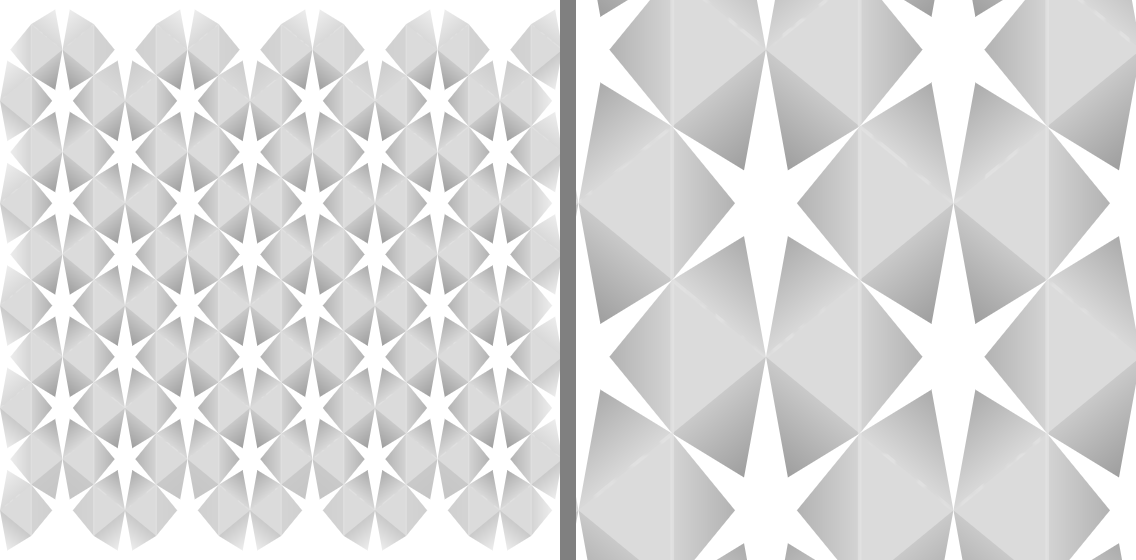
Left, the full canvas; right, a detail of the centre.
This pattern is drawn by a Shadertoy shader. Its source:

```glsl
// Rows of folded paper hexagons whose gaps form six-pointed white stars.
// Each hexagon is a flat triangle with three shaded flaps, alternately facing
// left and right; flaps around the outermost stars catch more light.

const float COLUMNS = 9.0;
const float ROWS = 10.0;
const vec2 CELL = vec2(0.1116, 0.0914);     // column width, row step
const float FIRST_ROW = 0.0887;             // centre of the top row, from the top

// Half hexagon outline, in cells: x runs from side star to apex
const vec2 APEX = vec2(1.0, 0.0);
const vec2 CORNER = vec2(0.883, 0.786);
const vec2 SHOULDER = vec2(0.5, 0.5);
const vec2 SIDE_TIP = vec2(0.165, 0.0);

// Grey levels, each flap as (at fold, at tip)
const float FACE = 0.86;
const vec2 SIDE_TONE = vec2(0.83, 0.70);
const vec2 UPPER_TONE = vec2(0.85, 0.67);
const vec2 LOWER_TONE = vec2(0.79, 0.62);
const float RIM_TONE = 0.93;
const float CREASE_TONE = 0.89;
const float CREASE_HALF_WIDTH = 0.0011;
const float CREASE_WEAR_SCALE = 150.0;

float hash(vec2 p) {
    vec3 h = fract(vec3(p.xyx) * 0.1031);
    h += dot(h, h.yzx + 33.33);
    return fract((h.x + h.y) * h.z);
}

float noise(vec2 p) {
    vec2 i = floor(p), f = fract(p);
    f = f * f * (3.0 - 2.0 * f);
    return mix(mix(hash(i), hash(i + vec2(1, 0)), f.x),
               mix(hash(i + vec2(0, 1)), hash(i + vec2(1, 1)), f.x), f.y);
}

// Signed distance to the line a-b, positive on its right side
float sideOfLine(vec2 p, vec2 a, vec2 b) {
    vec2 d = normalize((b - a) * CELL);
    vec2 r = p - a * CELL;
    return r.x * d.y - r.y * d.x;
}

float coverage(float d, float pixel) {
    return clamp(0.5 - d / pixel, 0.0, 1.0);
}

// Flap shade; rim is 1 beside the outermost stars
float flapShade(vec2 tone, float depth, float rim) {
    return mix(tone.x, mix(tone.y, RIM_TONE, rim), clamp(depth, 0.0, 1.0));
}

float rimAmount(float column, float row) {
    vec2 out2 = abs(vec2(column - 0.5 * COLUMNS, row - 0.5 * (ROWS - 1.0)));
    out2 -= 0.5 * vec2(COLUMNS, ROWS) - 1.0;
    return clamp(max(out2.x, out2.y), 0.0, 1.0);
}

// Returns (grey, coverage) of the hexagon in one column and row
vec2 hexagon(vec2 p, float column, float row, float pixel) {
    vec2 q = p - vec2(column * CELL.x, FIRST_ROW + row * CELL.y);
    bool apexRight = mod(column + row, 2.0) < 0.5;
    if (!apexRight) q.x = CELL.x - q.x;
    float below = q.y > 0.0 ? 1.0 : -1.0;
    q.y = abs(q.y);

    // Outline
    float d = max(sideOfLine(q, APEX, CORNER),
              max(sideOfLine(q, CORNER, SHOULDER), sideOfLine(q, SHOULDER, SIDE_TIP)));

    // Folds between the flat face and its flaps
    float sideFold = SHOULDER.x * CELL.x - q.x;
    float slantFold = sideOfLine(q, APEX, SHOULDER);
    float sideDepth = sideFold / ((SHOULDER.x - SIDE_TIP.x) * CELL.x);
    float slantDepth = slantFold / sideOfLine(CORNER * CELL, APEX, SHOULDER);

    float sideStar = apexRight ? column : column + 1.0;
    float slantStar = apexRight ? column + 1.0 : column;
    float sideGrey = flapShade(SIDE_TONE, sideDepth, rimAmount(sideStar, row));
    float slantGrey = flapShade(below > 0.0 ? LOWER_TONE : UPPER_TONE, slantDepth,
                                rimAmount(slantStar, row + below));

    float grey = FACE;
    grey = mix(grey, slantGrey, coverage(-slantFold, pixel));
    grey = mix(grey, sideGrey, coverage(-sideFold, pixel));

    // Pale creases, worn and broken along the upper folds
    float wear = smoothstep(0.4, 0.7, noise(p * CREASE_WEAR_SCALE));
    float sideCrease = coverage(abs(sideFold) - CREASE_HALF_WIDTH, pixel);
    float upperCrease = coverage(abs(slantFold) - CREASE_HALF_WIDTH, pixel);
    upperCrease *= below < 0.0 ? wear : 0.0;
    grey = mix(grey, CREASE_TONE, 0.7 * max(sideCrease, upperCrease));
    return vec2(grey, coverage(d, pixel));
}

void mainImage(out vec4 fragColor, in vec2 fragCoord) {
    float pixel = 1.0 / iResolution.y;
    vec2 p = fragCoord * pixel;
    p.y = 1.0 - p.y;

    float column = floor(p.x / CELL.x);
    float nearest = floor((p.y - FIRST_ROW) / CELL.y + 0.5);
    float grey = 1.0;
    for (float k = -1.0; k <= 1.0; k++) {
        float row = nearest + k;
        if (row < 0.0 || row >= ROWS) continue;
        vec2 hex = hexagon(p, column, row, pixel);
        grey = mix(grey, hex.x, hex.y);
    }
    fragColor = vec4(vec3(grey), 1.0);
}
```
